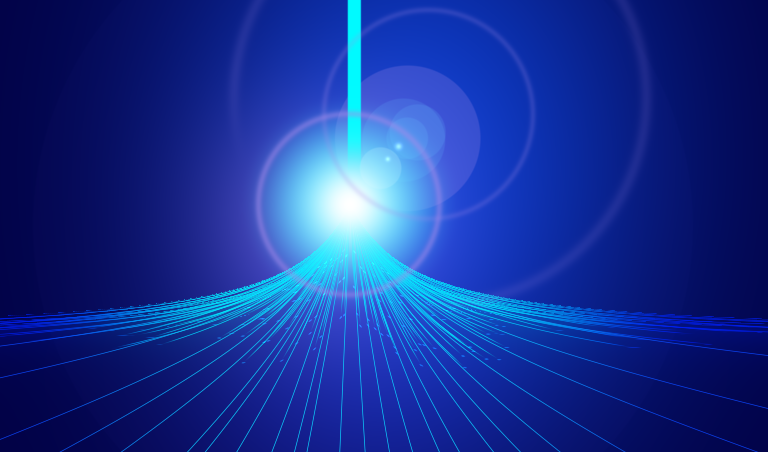
This background is drawn by a WebGL 2 fragment shader. Its source:

```glsl
#version 300 es
precision highp float;
// A bright light over a dark blue field, with a vertical beam and lens flare.
// Fibres pour from the light and fan out over a floor: each follows a curve
// d = H x / (x + c) + s x, which is inverted per pixel to find the nearest one.
uniform vec2 u_resolution;
out vec4 fragColor;

const vec2 LIGHT = vec2(0.772, 0.548);
const vec3 CYAN = vec3(0.0, 0.93, 1.0);
const vec3 MAUVE = vec3(0.66, 0.54, 0.92);

float hash(vec2 p) {
    p = fract(p * vec2(0.1031, 0.1137));
    p += dot(p, p.yx + 33.33);
    return fract((p.x + p.y) * p.x * 47.3);
}

float glow(vec2 v, float radius) {
    return exp(-dot(v, v) / (radius * radius));
}

float disc(vec2 v, float radius) {
    float aa = 1.0 / u_resolution.y;
    return 1.0 - smoothstep(radius - aa, radius + aa, length(v));
}

float ring(vec2 v, float radius, float width) {
    float d = (length(v) - radius) / width;
    return exp(-d * d);
}

vec3 background(vec2 p) {
    vec2 v = (p - vec2(0.92, 0.66)) * vec2(1.0, 0.8);
    vec3 col = mix(vec3(0.005, 0.0, 0.26), vec3(0.04, 0.23, 0.78), glow(v, 0.55));
    col += vec3(0.05, 0.03, 0.11) * glow(p - vec2(0.78, 0.15), 0.4);
    col += vec3(0.28, 0.15, 0.12) * glow(p - LIGHT + vec2(0.06, 0.03), 0.26);
    return col + vec3(0.008, 0.006, 0.012) * disc(p - vec2(0.8, 0.5), 0.73);
}

// One fan of fibres: x is coverage, y is the brightness of the end points.
vec2 fibres(vec2 q, float layer, float count, float power, float width) {
    float ax = abs(q.x);
    float rise = 0.287 + 0.022 * hash(vec2(layer, 3.0));
    float bend = 0.119 + 0.03 * hash(vec2(layer, 8.0));
    float drop = -q.y - rise * ax / (ax + bend);
    float angle = atan(max(drop, 0.00001), ax + 0.00001) / 1.5708;
    float u = pow(angle, power) * count;
    float slope = max(length(vec2(dFdx(u), dFdy(u))), 0.0001);

    vec2 id = vec2(floor(u) + 17.0 * layer, 5.0 + 40.0 * step(0.0, q.x));
    float line = 0.5 + 0.5 * (hash(id) - 0.5);
    float dist = abs(fract(u) - line) / (slope * u_resolution.y);
    float aa = 0.7 / u_resolution.y;
    float cover = 1.0 - smoothstep(max(width - aa, 0.0), width + aa, dist);

    // Short fibres stop at a small dot; those by the horizon run on.
    float span = length(q);
    float reach = mix(0.14, 0.42, hash(id + 9.0)) * mix(1.3, 0.65, angle);
    reach += 0.75 * exp(-angle * 22.0) + 4.0 * step(1.0, power);
    float dots = 1.0 - smoothstep(0.001, 0.004, length(vec2(dist, span - reach)));
    cover *= 1.0 - smoothstep(reach - 0.05, reach, span);
    return vec2(cover, dots) * step(0.0, drop);
}

void main() {
    vec2 p = gl_FragCoord.xy / u_resolution.y - vec2(0.003, 0.0);
    vec2 q = p - LIGHT;
    float ax = abs(q.x);
    float aa = 1.0 / u_resolution.y;
    vec3 col = background(p);

    // Lens flare discs
    col = mix(col, MAUVE, 0.24 * disc(p - vec2(0.899, 0.694), 0.161));
    vec3 pale = vec3(0.4, 0.75, 1.0);
    col = mix(col, pale, 0.16 * disc(p - vec2(0.89, 0.69), 0.092));
    col = mix(col, pale, 0.17 * disc(p - vec2(0.921, 0.707), 0.062));
    col = mix(col, pale, 0.18 * disc(p - vec2(0.898, 0.694), 0.046));

    // Halo around the light, and the beam falling into it
    float halo = 1.0 - smoothstep(0.04, 0.25, length(q));
    col = mix(col, vec3(0.25, 0.86, 1.0), halo);
    float beam = 1.0 - smoothstep(0.0145 - aa, 0.0145 + aa, abs(p.x - 0.781));
    col = mix(col, vec3(0.0, 0.98, 1.0), beam * smoothstep(0.04, 0.15, q.y));

    // Small bright disc with sparks
    col = mix(col, vec3(0.65, 0.9, 1.0), 0.3 * disc(p - vec2(0.839, 0.628), 0.046));
    col += 0.3 * glow(p - vec2(0.879, 0.676), 0.007);
    col += 0.25 * glow(p - vec2(0.855, 0.648), 0.005);

    // Soft body of the stream, then its fibres and the long floor lines
    vec3 tint = mix(CYAN, vec3(0.0, 0.12, 0.95), smoothstep(0.25, 0.75, ax));
    float depth = -q.y - 0.289 * ax / (ax + 0.121);
    float body = smoothstep(0.0, 0.03, depth) * exp(-max(depth, 0.0) * 20.0);
    col = mix(col, tint, 0.35 * body);
    for (int i = 0; i < 4; i++) {
        vec2 f = fibres(q, float(i), 17.0 + 2.0 * float(i), 0.5, 0.0006);
        col = mix(col, tint, 0.68 * f.x);
        col += 0.25 * tint * f.y;
    }
    float lines = fibres(q, 11.0, 12.0, 1.0, 0.0006).x;
    col = mix(col, mix(tint, vec3(0.15, 0.6, 1.0), 0.3), 0.7 * lines);

    // White core
    col = mix(col, vec3(0.72, 0.98, 1.0), 0.8 * glow(q, 0.11));
    col = mix(col, vec3(1.0), glow(q, 0.07));

    // Flare rings
    col = mix(col, MAUVE, 0.45 * ring(p - vec2(0.769, 0.548), 0.2, 0.008));
    col = mix(col, MAUVE, 0.2 * ring(p - vec2(0.945, 0.747), 0.231, 0.007));
    float away = smoothstep(0.24, 0.4, length(q));
    col = mix(col, MAUVE, 0.14 * away * ring(p - vec2(0.971, 0.784), 0.456, 0.014));

    fragColor = vec4(clamp(col, 0.0, 1.0), 1.0);
}
```
